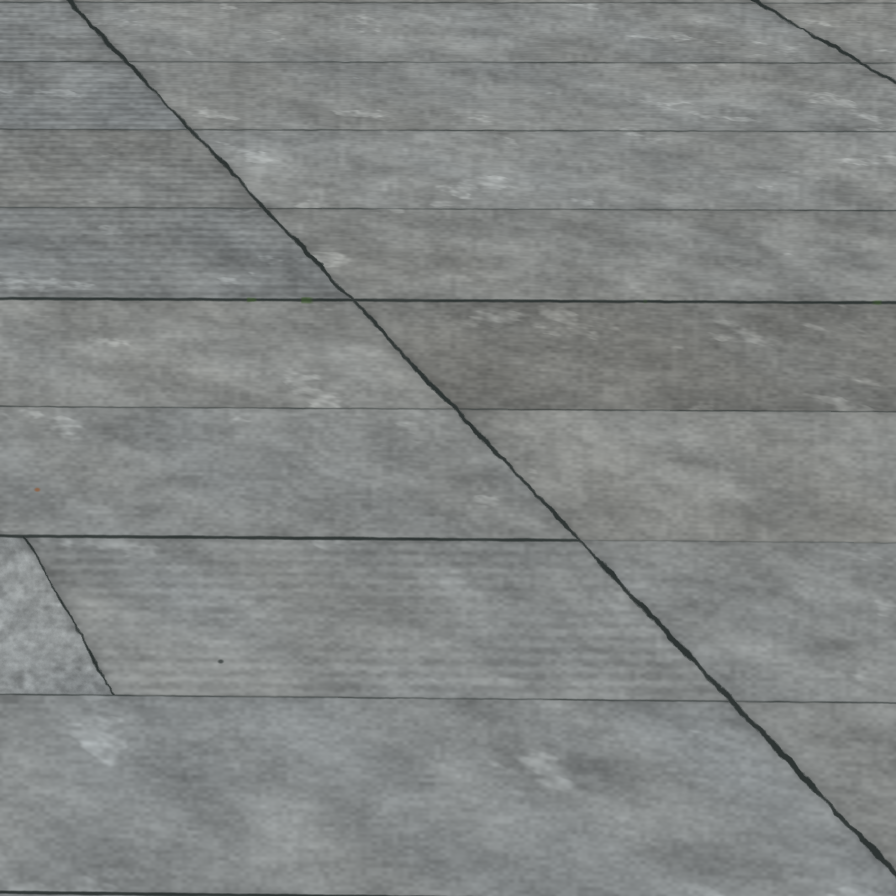
Reproduce this texture procedurally as a Shadertoy shader.

```glsl
// Weathered grey stone paving seen in perspective: long slabs in eight receding rows.
// Canvas points are projected to ground rows and columns, each slab gets its own tone,
// ribs and stains from noise, then dark ragged joints and small debris are laid on top.

const float HORIZON = 1.987;       // height of the vanishing point
const float VANISH_X = -0.859;     // its horizontal position
const float ROW_SCALE = 15.8;
const float ROW_START = 7.968;
const float SLAB_LENGTH = 0.775;
const float FIRST_JOINT = 0.947;
const vec3 STONE_COOL = vec3(0.97, 1.005, 1.015);
const vec3 STONE_WARM = vec3(0.995, 1.0, 0.97);
const vec3 JOINT_COLOR = vec3(0.18, 0.205, 0.20);
const vec3 MOSS_COLOR = vec3(0.24, 0.36, 0.16);
const vec3 RUST_COLOR = vec3(0.58, 0.36, 0.22);

float hash(vec2 p) {
    return fract(sin(dot(p, vec2(127.1, 311.7))) * 43758.5453);
}

float noise(vec2 p) {
    vec2 i = floor(p), f = fract(p);
    f = f * f * (3.0 - 2.0 * f);
    return mix(mix(hash(i), hash(i + vec2(1, 0)), f.x),
               mix(hash(i + vec2(0, 1)), hash(i + vec2(1, 1)), f.x), f.y);
}

float fbm(vec2 p) {
    float sum = 0.0, weight = 0.5;
    for (int i = 0; i < 5; i++) {
        sum += weight * noise(p);
        p = mat2(1.6, 1.2, -1.2, 1.6) * p + 7.3;
        weight *= 0.55;
    }
    return sum;
}

float isValue(float a, float b) {
    return 1.0 - step(0.5, abs(a - b));
}

// Coverage of a joint of given half width, with soft edges
float joint(float dist, float halfWidth, float blur) {
    return 1.0 - smoothstep(halfWidth - blur, halfWidth + blur, dist);
}

// Stone surface: ground is the position on the paving, slab its row and column
vec3 stone(vec2 uv, vec2 ground, vec2 slab) {
    float left = step(slab.x, -0.5);
    float rough = isValue(slab.x, -2.0) * isValue(slab.y, 1.0);
    float ribbed = left * (1.0 - rough) * max(isValue(slab.y, 1.0), step(3.5, slab.y));
    vec2 q = ground + slab * vec2(17.3, 9.1);

    // Slab tone: the far left is darker, one right-hand slab darkest
    float tone = 0.538 + 0.02 * (hash(slab + 3.7) - 0.5);
    tone -= 0.03 * left * step(3.5, slab.y);
    tone -= 0.055 * isValue(slab.y, 3.0) * isValue(slab.x, 0.0);

    // Clouds, fine streaks along the slab and grain
    tone += 0.20 * (fbm(q * vec2(3.0, 5.0)) - 0.53);
    tone += 0.04 * (noise(q * vec2(12.0, 48.0)) - 0.5);
    tone += 0.065 * (noise(uv * vec2(170.0, 240.0)) - 0.5);
    tone += rough * (0.03 + 0.22 * (fbm(uv * 90.0) - 0.53));

    // Sawn ribs, worn away in places
    float wear = 0.3 + 0.9 * noise(q * vec2(1.5, 4.0) + 5.0);
    tone += (0.002 + 0.022 * ribbed) * wear * sin(6.28318 * 13.0 * ground.y);

    // Pale scuffed patches with flaked edges
    float scuff = smoothstep(0.70, 0.80, fbm(q * vec2(2.0, 3.6) + 31.0));
    tone += 0.10 * scuff * (0.4 + noise(q * vec2(20.0, 30.0)));

    float warmth = clamp(0.6 * hash(slab + 11.3) + 0.35 - 0.35 * left
                 + 0.6 * (fbm(q * 1.4 + 60.0) - 0.53), 0.0, 1.0);
    return tone * mix(STONE_COOL, STONE_WARM, warmth);
}

// Rare small specks of leaf and dirt, one candidate per cell
vec3 addDebris(vec3 color, vec2 uv, float blur) {
    vec2 cell = floor(uv * 14.0);
    vec2 center = 0.25 + 0.5 * vec2(hash(cell + 1.3), hash(cell + 8.9));
    float dist = length((fract(uv * 14.0) - center) * vec2(0.7, 1.0)) / 14.0;
    float speck = joint(dist, 0.002, blur) * step(0.985, hash(cell + 4.1));
    return mix(color, mix(JOINT_COLOR, RUST_COLOR, step(0.5, hash(cell + 6.6))), 0.7 * speck);
}

void mainImage(out vec4 fragColor, in vec2 fragCoord) {
    vec2 uv = fragCoord / iResolution.xy;
    float blur = max(1.0 / iResolution.y, 0.0013);

    // Projection to the ground, rows tilting slightly down to the right
    float depth = HORIZON - uv.y;
    float rowDepth = depth - 0.011 * uv.x * (1.1 - uv.y);
    float row = ROW_SCALE / rowDepth - ROW_START;
    float across = (uv.x - VANISH_X) / depth;
    float rowId = floor(row);

    // One row is laid with half-length slabs
    float halved = isValue(rowId, 1.0);
    float span = SLAB_LENGTH * (1.0 - 0.5 * halved);
    float column = (across - FIRST_JOINT) / span;
    vec3 color = stone(uv, vec2(across * 8.0, row), vec2(floor(column), rowId));
    color = addDebris(color, uv, blur);

    // Distances to the nearest row joint and slanted end joint, chipped by noise
    float rowJoint = round(row), endJoint = round(column);
    float chip = fbm(uv * 75.0) - 0.53;
    float ragged = 0.5 + noise(uv * 38.0);
    float rowDist = abs((row - rowJoint) * rowDepth * rowDepth / ROW_SCALE + 0.0012 * chip);
    float endDist = abs((column - endJoint) * span * depth / sqrt(1.0 + across * across)
                  + 0.006 * chip);

    // Every second near row joint gapes; one closes right of the long end joint
    float gaping = isValue(mod(rowJoint, 2.0), 0.0) * step(rowJoint, 4.5);
    float closed = isValue(rowJoint, 2.0) * step(0.0, column);
    gaping *= 1.0 - closed;
    float rowWidth = mix(0.0007, 0.0016, gaping) * mix(0.7, 1.0, ragged) * (0.4 + 0.4 * depth);
    float fill = mix(0.75 - 0.4 * closed, 1.0, gaping);
    fill *= 1.0 - (0.5 - 0.35 * gaping) * noise(vec2(uv.x * 30.0, rowJoint * 5.0));
    float rowLine = joint(rowDist, rowWidth, blur) * fill;
    float thinEnd = halved * isValue(endJoint, -1.0);
    float endWidth = mix(0.0020, 0.0010, thinEnd) * ragged * (0.3 + 0.5 * depth);
    float endLine = joint(endDist, endWidth, blur) * (0.75 + 0.2 * ragged);

    // Grime beside the joints, the joints themselves, then moss in a gap
    float grime = 0.15 * exp(-endDist * 170.0) + 0.07 * exp(-rowDist * 200.0);
    color *= 1.0 - grime * ragged;
    color = mix(color, JOINT_COLOR, min(1.0, max(rowLine, endLine)));
    float moss = isValue(rowJoint, 4.0) * smoothstep(0.85, 0.95, noise(vec2(uv.x * 50.0, 4.0)));
    color = mix(color, MOSS_COLOR, 0.5 * moss * joint(rowDist, 0.0025 * ragged, blur));

    fragColor = vec4(clamp(color, 0.0, 1.0), 1.0);
}
```
